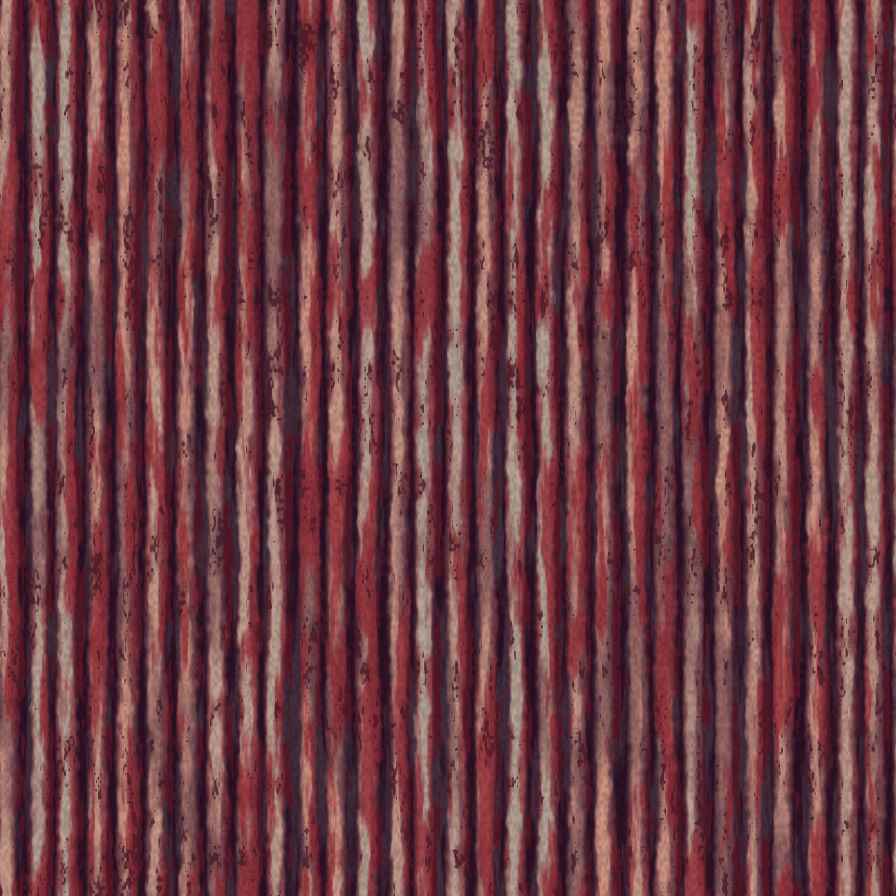
Give the GLSL for this texture, as a Shadertoy shader.

```glsl
// Thirty weathered vertical ridges with pale crests, red stains and dark plum grooves.

float hash(vec2 p) {
    return fract(sin(dot(p, vec2(127.1, 311.7))) * 43758.5453);
}

// Value noise on a whole number of cells, so it wraps at the canvas edges
float noise(vec2 uv, vec2 cells, float seed) {
    vec2 p = uv * cells;
    vec2 i = floor(p);
    vec2 f = fract(p);
    f = f * f * (3.0 - 2.0 * f);
    vec2 a = mod(i, cells) + seed;
    vec2 b = mod(i + 1.0, cells) + seed;
    return mix(mix(hash(a), hash(vec2(b.x, a.y)), f.x),
               mix(hash(vec2(a.x, b.y)), hash(b), f.x), f.y);
}

// Layered wrapping noise, from broad patches to fine streaks
float streaks(vec2 uv, vec2 cells, float seed) {
    float sum = 0.0;
    float weight = 0.5;
    for (int i = 0; i < 4; i++) {
        sum += weight * noise(uv, cells, seed + float(i) * 7.3);
        cells *= 2.0;
        weight *= 0.55;
    }
    return sum / 1.01;
}

void mainImage(out vec4 fragColor, in vec2 fragCoord) {
    vec2 uv = fragCoord / iResolution.xy;

    // Ridge coordinates with slow drift and ragged edges
    float drift = (noise(uv, vec2(30.0, 6.0), 3.0) - 0.5) * 0.10
                + (noise(uv, vec2(90.0, 110.0), 5.0) - 0.5) * 0.07;
    float u = uv.x * 30.0 + 0.23 + drift;
    float id = mod(floor(u), 30.0);
    float side = fract(u) - 0.5 - (hash(vec2(id, 9.0)) - 0.5) * 0.14;

    // Wear patterns
    float patches = streaks(uv, vec2(30.0, 5.0), 11.0);
    float fine = streaks(uv, vec2(90.0, 10.0), 23.0);
    float flakes = streaks(uv, vec2(100.0, 24.0), 37.0);
    float grain = noise(uv, vec2(400.0, 220.0), 51.0);
    float tone = hash(vec2(id, 4.0));

    // Grooves: plum with slate streaks
    vec3 groove = mix(vec3(0.16, 0.06, 0.13), vec3(0.27, 0.19, 0.24),
                      smoothstep(0.45, 0.68, fine) * 0.8);
    groove = mix(groove, vec3(0.33, 0.08, 0.14),
                 smoothstep(0.05, 0.3, side) * smoothstep(0.38, 0.58, flakes));

    // Ridge body: dusty mauve to rose
    vec3 body = mix(vec3(0.42, 0.27, 0.30), vec3(0.56, 0.27, 0.29),
                    smoothstep(0.35, 0.65, patches * 0.7 + tone * 0.3));
    float ridge = 1.0 - smoothstep(0.17, 0.40, abs(side) + (fine - 0.5) * 0.3);
    vec3 color = mix(groove, body, ridge);

    // Crest: peach to grey beige, left of the middle
    vec3 pale = mix(vec3(0.76, 0.54, 0.47), vec3(0.66, 0.60, 0.55),
                    smoothstep(0.3, 0.7, tone * 0.5 + patches * 0.5));
    float crest = 1.0 - smoothstep(0.06, 0.25, abs(side + 0.04) + (flakes - 0.5) * 0.4);
    float bare = smoothstep(0.28, 0.52, patches + (tone - 0.5) * 0.2);
    color = mix(color, pale, crest * mix(0.35, 0.95, bare));

    // Red stains, heavier on the right flank
    float stain = smoothstep(0.50, 0.66, streaks(uv, vec2(60.0, 9.0), 67.0)
                  + side * 0.25 + (0.5 - tone) * 0.08);
    color = mix(color, vec3(0.54, 0.14, 0.18), stain * ridge * 0.75);

    // Dark chips and grain
    float chips = smoothstep(0.60, 0.72, flakes * 0.7 + grain * 0.3);
    color = mix(color, vec3(0.25, 0.09, 0.14), chips * 0.8);
    color *= 0.88 + 0.24 * grain;

    fragColor = vec4(color, 1.0);
}
```
